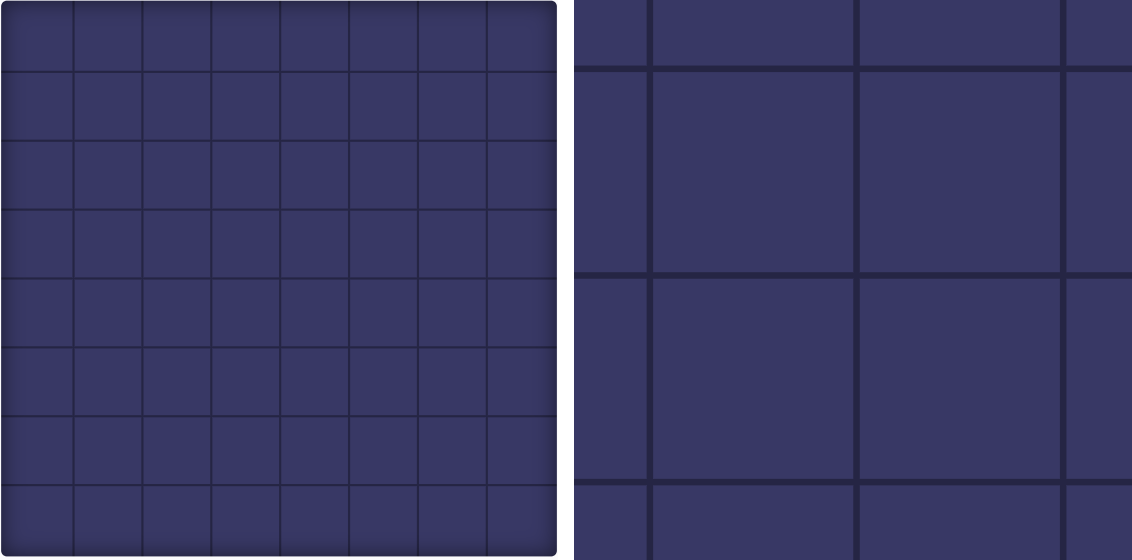
Left, the full canvas; right, a detail of the centre.
Write a Shadertoy shader that draws this pattern.

```glsl
// Dark indigo square board ruled into an 8 by 8 grid, with rounded corners and an inner shadow

const vec3 PAPER = vec3(0.98, 0.98, 0.99);
const vec3 FILL = vec3(0.219, 0.219, 0.396);
const vec3 LINE = vec3(0.145, 0.145, 0.265);

// All lengths are fractions of the canvas height
const vec2 BOARD_CENTER = vec2(0.0, 0.0026);
const vec2 GRID_CENTER = vec2(0.0021, 0.0027);
const float BOARD_HALF = 0.4962;
const float CORNER_RADIUS = 0.0105;
const float CELL = 0.123;
const float LINE_HALF = 0.00195;
const float INNER_LINES = 3.0;   // lines on each side of the central one
const float SHADOW_SIGMA = 0.0195;
const float SHADOW_ALPHA = 0.55;

// Coverage of the region where the distance is negative
float coverage(float dist, float pixel) {
    return clamp(0.5 - dist / pixel, 0.0, 1.0);
}

float roundedBox(vec2 p, vec2 halfSize, float radius) {
    vec2 q = abs(p) - halfSize + radius;
    return length(max(q, 0.0)) + min(max(q.x, q.y), 0.0) - radius;
}

// Distance to the nearest ruled line on each axis, limited to the inner lines
vec2 gridDistance(vec2 p, float cell, float count) {
    vec2 index = clamp(floor(p / cell + 0.5), -count, count);
    return abs(p - index * cell);
}

// Smooth approximation of the Gaussian cumulative distribution
vec2 gaussianStep(vec2 z) {
    return 1.0 / (1.0 + exp(-1.596 * z - 0.0706 * z * z * z));
}

// Shadow strength of a blurred square frame
float innerShadow(vec2 p, float halfSize, float sigma) {
    vec2 lit = gaussianStep((halfSize - abs(p)) / sigma);
    return 1.0 - lit.x * lit.y;
}

void mainImage(out vec4 fragColor, in vec2 fragCoord) {
    float pixel = 1.0 / iResolution.y;
    vec2 p = (fragCoord - 0.5 * iResolution.xy) * pixel;
    vec2 boardPoint = p - BOARD_CENTER;

    // Ruled cells
    vec2 lineDist = gridDistance(p - GRID_CENTER, CELL, INNER_LINES);
    float ruled = coverage(min(lineDist.x, lineDist.y) - LINE_HALF, pixel);
    vec3 color = mix(FILL, LINE, ruled);

    // Darkening toward the rim
    color *= 1.0 - SHADOW_ALPHA * innerShadow(boardPoint, BOARD_HALF, SHADOW_SIGMA);

    // Rounded outline over the pale surround
    float boardDist = roundedBox(boardPoint, vec2(BOARD_HALF), CORNER_RADIUS);
    color = mix(PAPER, color, coverage(boardDist, pixel));

    fragColor = vec4(color, 1.0);
}
```
